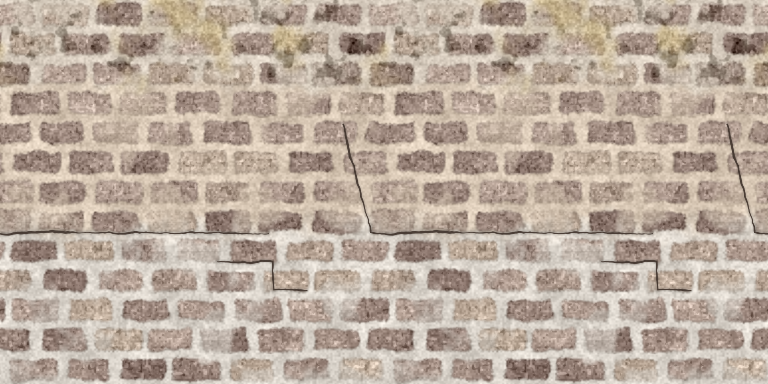
Give the GLSL for this texture, as a WebGL 2 fragment shader.

```glsl
#version 300 es
precision highp float;
precision highp int;

uniform vec2 u_resolution;
out vec4 fragColor;

// Layout: one tile is a unit square
const vec2 REPEATS = vec2(2.0, 1.0);
const vec2 GRID = vec2(7.0, 13.0);           // bricks and courses per tile
const vec2 BRICK_HALF = vec2(0.0625, 0.0295);
const float CORNER = 0.011;
const float EDGE_WEAR = 0.020;
const float BOND_SHIFT = 0.12;
const float BOND_BREAK = 5.5;                // course where the bond slips
const float CRACK_WIDTH = 0.0021;
const float CRACK_WOBBLE = 0.016;
const float GRAIN = 0.30;

// Palette
const vec3 BRICK_DARK = vec3(0.53, 0.445, 0.41);
const vec3 BRICK_LIGHT = vec3(0.74, 0.66, 0.61);
const vec3 BRICK_TAN = vec3(0.78, 0.71, 0.63);
const vec3 MORTAR_GREY = vec3(0.86, 0.835, 0.80);
const vec3 MORTAR_CREAM = vec3(0.85, 0.785, 0.71);
const vec3 CRUST = vec3(0.84, 0.80, 0.74);
const vec3 LICHEN = vec3(0.76, 0.67, 0.46);
const vec3 CRACK = vec3(0.25, 0.20, 0.17);

// Crack segments: start xy, end xy
const vec4 CRACKS[7] = vec4[7](
  vec4(-0.03, 0.393, 0.70, 0.393), vec4(0.963, 0.395, 1.0, 0.393),
  vec4(0.893, 0.675, 0.925, 0.56), vec4(0.925, 0.56, 0.963, 0.395),
  vec4(0.57, 0.318, 0.71, 0.318), vec4(0.71, 0.318, 0.712, 0.245),
  vec4(0.712, 0.245, 0.80, 0.245));

float hash(ivec2 cell, int seed) {
  uint h = uint(cell.x) * 1597334677u ^ uint(cell.y) * 3812015801u ^ uint(seed) * 2654435769u;
  h = (h ^ (h >> 16)) * 2146121005u;
  h = (h ^ (h >> 15)) * 2221713035u;
  return float((h ^ (h >> 16)) >> 8) / 16777216.0;
}

// Value noise that wraps across the tile
float noise(vec2 p, int freq, int seed) {
  vec2 g = p * float(freq);
  ivec2 c = ivec2(floor(g));
  vec2 f = fract(g);
  f = f * f * (3.0 - 2.0 * f);
  int x0 = (c.x + freq) % freq, x1 = (c.x + 1 + freq) % freq;
  return mix(mix(hash(ivec2(x0, c.y), seed), hash(ivec2(x1, c.y), seed), f.x),
             mix(hash(ivec2(x0, c.y + 1), seed), hash(ivec2(x1, c.y + 1), seed), f.x), f.y);
}

float fbm(vec2 p, int freq, int seed) {
  float sum = 0.0, amp = 0.53;
  for (int i = 0; i < 4; i++) {
    sum += amp * noise(p, freq, seed + i);
    freq *= 2;
    amp *= 0.5;
  }
  return sum;
}

float roundBox(vec2 p, vec2 halfSize, float r) {
  vec2 q = abs(p) - halfSize + r;
  return length(max(q, 0.0)) + min(max(q.x, q.y), 0.0) - r;
}

float segment(vec2 p, vec2 a, vec2 b) {
  vec2 ab = b - a;
  return length(p - a - ab * clamp(dot(p - a, ab) / dot(ab, ab), 0.0, 1.0));
}

void main() {
  vec2 p = gl_FragCoord.xy / u_resolution * REPEATS;
  float px = REPEATS.y / u_resolution.y;
  p.x = fract(p.x);
  vec2 warp = vec2(fbm(p, 22, 10), fbm(p, 22, 20)) - 0.5;
  float fine = noise(p, 190, 30) * 0.6 + noise(p, 95, 31) * 0.4 - 0.5;
  float blotch = fbm(p, 7, 40);

  // Bricks in a staggered bond
  float row = floor(p.y * GRID.y);
  float rowShift = BOND_SHIFT + 0.5 * mod(row + step(BOND_BREAK, row), 2.0)
                 + 0.12 * (hash(ivec2(0, int(row)), 50) - 0.5);
  vec2 g = vec2(p.x * GRID.x - rowShift, p.y * GRID.y);
  ivec2 id = ivec2(int(mod(floor(g.x), GRID.x)), int(row));
  vec2 local = (fract(g) - 0.5) / GRID;
  local.x += 0.008 * (hash(id, 51) - 0.5);
  vec2 size = BRICK_HALF - vec2(0.008, 0.004) * vec2(hash(id, 52), hash(id, 53));
  float d = roundBox(local + warp * EDGE_WEAR, size, CORNER) + fine * 0.004;
  float brickMask = 1.0 - smoothstep(-0.003 - px, 0.002 + px, d);

  // Brick tone, with pits and pale chips
  float tone = clamp(hash(id, 54) * 0.75 + (blotch - 0.5) * 1.8 + 0.08, 0.0, 1.0);
  vec3 brick = mix(BRICK_DARK, BRICK_LIGHT, tone);
  brick = mix(brick, BRICK_TAN, 0.7 * smoothstep(0.62, 0.9, hash(id, 55)));
  brick += fine * GRAIN;
  brick -= 0.13 * smoothstep(0.70, 0.90, noise(p, 125, 60));
  brick += 0.12 * smoothstep(0.72, 0.92, noise(p, 110, 61));
  brick *= 1.0 - 0.10 * smoothstep(-0.010, 0.0, d);

  // Mortar: grey low down, cream in the middle courses
  float top = smoothstep(0.75, 0.81, p.y + warp.y * 0.1);
  float warm = smoothstep(0.36, 0.46, p.y + warp.x * 0.1) * (1.0 - 0.5 * top);
  vec3 mortar = mix(MORTAR_GREY, MORTAR_CREAM, warm);
  mortar += fine * GRAIN * 0.6 + (fbm(p, 16, 70) - 0.5) * 0.22;
  mortar -= 0.07 * smoothstep(0.008, 0.0, d) * step(local.y, 0.0);
  vec3 color = mix(mortar, brick, brickMask);

  // Smeared mortar, crust and lichen
  float smear = smoothstep(0.52, 0.68, fbm(p, 9, 80) + 0.05 * top);
  color = mix(color, mix(mortar, CRUST + fine * 0.2, top), smear * 0.65);
  float lichen = smoothstep(0.52, 0.70, fbm(p, 6, 90)) * top;
  lichen = max(lichen, top * smoothstep(0.075, 0.0, length(p - vec2(0.755, 0.90)) + warp.x * 0.1));
  color = mix(color, LICHEN + fine * 0.3, lichen * 0.6);
  color -= 0.22 * top * smoothstep(0.62, 0.75, fbm(p, 24, 100));

  // Cracks with a soft shadow
  vec2 q = p + warp * CRACK_WOBBLE;
  float crack = 1.0;
  for (int i = 0; i < CRACKS.length(); i++)
    crack = min(crack, segment(q, CRACKS[i].xy, CRACKS[i].zw));
  float width = CRACK_WIDTH * (0.45 + 1.1 * noise(p, 18, 110));
  color *= 1.0 - 0.16 * smoothstep(0.010, 0.0, crack);
  color = mix(color, CRACK, 0.9 * (1.0 - smoothstep(width - px * 0.5, width + px * 0.5, crack)));

  fragColor = vec4(clamp(color, 0.0, 1.0), 1.0);
}
```
